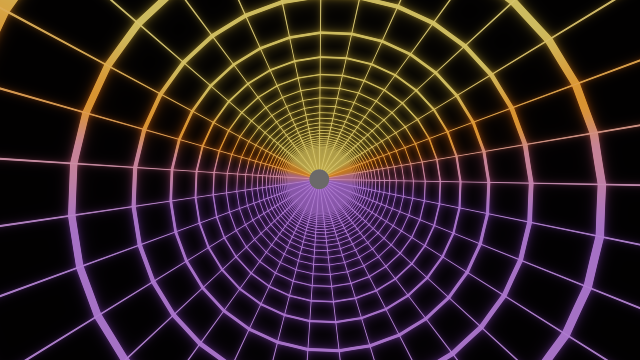
Write a WebGL 2 fragment shader that draws this background.

```glsl
#version 300 es
precision highp float;
// Neon wireframe tunnel seen slightly off axis: each screen point is mapped
// back to a ring radius and a wall direction, then rings (spaced in 1/radius)
// and lengthwise rays are drawn as antialiased lines with a soft glow.

uniform vec2 u_resolution;
out vec4 outColor;

const float PI = 3.14159265;
const vec2 VANISH = vec2(-0.002, 0.002);    // vanishing point from canvas centre
const vec2 DRIFT = vec2(0.066, -0.078);     // ring centre shift per unit radius
const float SIDES = 32.0;                   // wall panels around the tunnel
const float RAY_PHASE = 0.0585;             // angle of the first ray
const float RING_SCALE = 2.212;             // radius of ring number one
const float RING_WIDTH = 0.045;             // half width, share of ring spacing
const float RAY_WIDTH = 0.003;              // half width, share of radius
const float MIN_WIDTH = 0.0012;             // thinnest half width
const float END_RADIUS = 0.0275;            // far end disc

const vec3 BACKDROP = vec3(0.006, 0.003, 0.005);
const vec3 END_GREY = vec3(0.42, 0.41, 0.41);
const vec3 VIOLET = vec3(0.67, 0.46, 0.80);
const vec3 PINK = vec3(0.80, 0.53, 0.62);
const vec3 ORANGE = vec3(0.88, 0.60, 0.20);
const vec3 YELLOW = vec3(0.83, 0.76, 0.39);

// Wall colour by height of the wall direction, -1 floor to 1 ceiling.
vec3 wallColor(float h) {
    vec3 c = mix(VIOLET, PINK, smoothstep(-0.15, 0.17, h));
    c = mix(c, ORANGE, smoothstep(0.18, 0.37, h));
    return mix(c, YELLOW, smoothstep(0.38, 0.68, h));
}

// Line coverage, fading to its mean where lines are denser than pixels.
float stripe(float d, float halfWidth, float period, float px) {
    float sharp = 1.0 - smoothstep(halfWidth - 0.55 * px, halfWidth + 0.55 * px, d);
    float average = min(2.0 * halfWidth / period, 0.65);
    return mix(sharp, average, smoothstep(0.4, 0.9, px / period));
}

// Glow falling off from the edge of a line.
float halo(float d, float halfWidth, float reach) {
    return exp(-max(d - halfWidth, 0.0) / reach);
}

void main() {
    float px = 1.0 / u_resolution.y;
    vec2 p = (gl_FragCoord.xy - 0.5 * u_resolution) * px - VANISH;

    // Solve |p - r * DRIFT| = r for the ring passing through p.
    float along = dot(p, DRIFT);
    float k = 1.0 - dot(DRIFT, DRIFT);
    float r = (sqrt(along * along + k * dot(p, p)) - along) / k;
    r = max(r, 1e-4);
    vec2 dir = p / r - DRIFT;

    // Rays along the corners of the polygonal wall.
    float sector = 2.0 * PI / SIDES;
    float turn = (atan(dir.y, dir.x) - RAY_PHASE) / sector;
    float rayDist = abs(turn - round(turn)) * sector * r;
    float rayHalf = max(RAY_WIDTH * r, MIN_WIDTH);
    float ray = stripe(rayDist, rayHalf, sector * r, px);

    // Straight-sided rings, evenly spaced in depth.
    float facet = (fract(turn) - 0.5) * sector;
    float ringRadius = r * cos(facet) / cos(0.5 * sector);
    float depth = RING_SCALE / ringRadius;
    float spacing = ringRadius / depth * (1.0 + dot(DRIFT, dir));
    float ringDist = abs(depth - max(round(depth), 1.0)) * spacing;
    float ringHalf = max(RING_WIDTH * spacing, MIN_WIDTH);
    float ring = stripe(ringDist, ringHalf, spacing, px);

    // Glow of the lines, plus the haze where they crowd together.
    vec3 tint = wallColor(dir.y);
    vec3 glowTint = tint * tint;
    float ringGlow = 0.42 * halo(ringDist, ringHalf, 0.011);
    ringGlow *= smoothstep(0.0, 0.5, r) * 0.6 + 0.4;
    float rayGlow = 0.26 * halo(rayDist, rayHalf, 0.008);
    float haze = 0.65 * exp(-r / 0.12);
    vec3 color = BACKDROP + glowTint * (ringGlow + rayGlow + haze);

    // Bright line cores.
    vec3 rayColor = mix(tint, vec3(1.0), 0.12);
    color = mix(color, max(color, rayColor), ray * 0.92);
    color = mix(color, max(color, tint), ring * 0.95);

    // Flat disc closing the far end.
    float disc = 1.0 - smoothstep(-0.6 * px, 0.6 * px, length(p) - END_RADIUS);
    outColor = vec4(mix(color, END_GREY, disc), 1.0);
}
```
